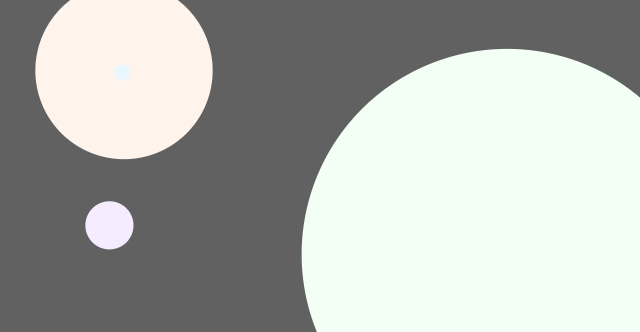
A Shadertoy shader for this background:

```glsl
// Flat pastel shapes on a plain grey ground: three discs and a small hexagon.
// Each shape is a signed distance turned into a soft-edged mask, then
// painted over the ground; lengths are in units of the canvas height.

const vec3 GREY  = vec3(0.38, 0.38, 0.38);
const vec3 MINT  = vec3(0.953, 1.0, 0.961);
const vec3 PEACH = vec3(1.0, 0.957, 0.922);
const vec3 LILAC = vec3(0.961, 0.925, 1.0);
const vec3 ICE   = vec3(0.91, 0.965, 1.0);

float discDistance(vec2 p, vec2 center, float radius) {
    return length(p - center) - radius;
}

// Hexagon with a corner at the top; apothem reaches its flat sides.
float hexagonDistance(vec2 p, vec2 center, float apothem) {
    vec2 q = abs(p - center);
    return max(q.x, dot(q, vec2(0.5, 0.8660))) - apothem;
}

// Lays a colour over the base, with an edge about one pixel wide.
vec3 paint(vec3 base, vec3 color, float dist, float pixel) {
    return mix(base, color, clamp(0.5 - dist / pixel, 0.0, 1.0));
}

void mainImage(out vec4 fragColor, in vec2 fragCoord) {
    float pixel = 1.0 / iResolution.y;
    vec2 p = fragCoord * pixel;

    // Large discs
    vec3 color = GREY;
    color = paint(color, MINT, discDistance(p, vec2(1.5275, 0.2338), 0.619), pixel);
    color = paint(color, PEACH, discDistance(p, vec2(0.3735, 0.7875), 0.267), pixel);

    // Small accents
    color = paint(color, LILAC, discDistance(p, vec2(0.3296, 0.3213), 0.0725), pixel);
    color = paint(color, ICE, hexagonDistance(p, vec2(0.3684, 0.7813), 0.0228), pixel);

    fragColor = vec4(color, 1.0);
}
```
